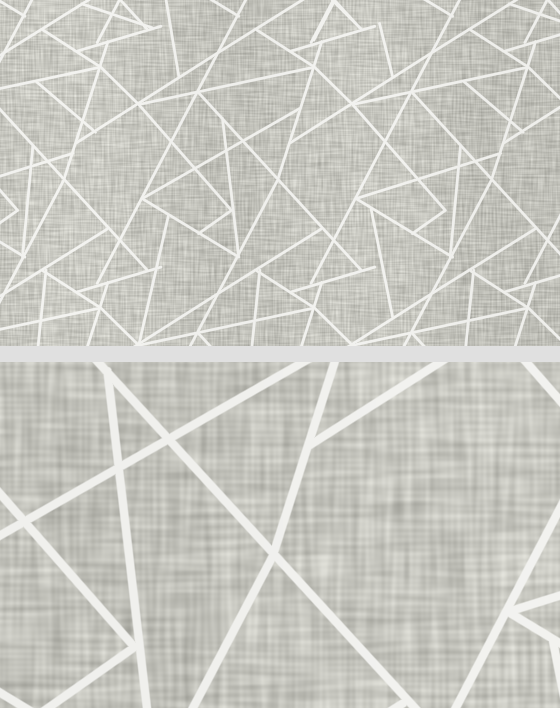
Top, the full canvas; bottom, a detail of the centre.
Write a Shadertoy shader that draws this pattern.

```glsl
// Pale linen cloth crossed by a net of straight white strokes.
// A stroke motif repeats on a rectangular tile, accents on a tile twice as
// large; the cloth is gradient noise stretched along both thread directions.

#define TILE vec2(61.8, 69.6)      // motif repeat, in percent of canvas height
#define HALF_WIDTH 0.41            // half the stroke width, same unit
#define LINEN vec3(0.767, 0.767, 0.738)
#define WHITE vec3(0.945, 0.945, 0.934)
#define THREAD_FINE vec2(0.16, 1.9)   // noise frequency along, across a thread
#define THREAD_BROAD vec2(0.07, 0.85)
#define WEAVE 0.095                // contrast of the threads
#define SHADE 0.016                // strength of the broad folds

vec2 hashGradient(vec2 cell) {
    vec3 h = fract(cell.xyx * vec3(0.1031, 0.1030, 0.0973));
    h += dot(h, h.yzx + 33.33);
    float angle = 6.2832 * fract((h.x + h.y) * h.z);
    return vec2(cos(angle), sin(angle));
}

float gradientNoise(vec2 p) {
    vec2 i = floor(p), f = p - i;
    vec2 u = f * f * f * (f * (f * 6.0 - 15.0) + 10.0);
    vec2 e = vec2(1.0, 0.0);
    float low = mix(dot(hashGradient(i), f),
                    dot(hashGradient(i + e), f - e), u.x);
    float high = mix(dot(hashGradient(i + e.yx), f - e.yx),
                     dot(hashGradient(i + 1.0), f - 1.0), u.x);
    return mix(low, high, u.y);
}

// Distance to a segment that repeats with the given period
float stroke(vec2 p, vec2 a, vec2 b, vec2 period) {
    vec2 mid = 0.5 * (a + b), arm = 0.5 * (b - a);
    vec2 q = p - mid;
    q -= period * floor(q / period + 0.5);
    return length(q - arm * clamp(dot(q, arm) / dot(arm, arm), -1.0, 1.0));
}

// Strokes shared by every tile
float motif(vec2 p) {
    vec2 crest = vec2(63.7, 14.8), fork = vec2(40.1, 30.2);
    vec2 knee = vec2(90.9, 19.4), waist = vec2(54.0, 32.3);
    vec2 left = vec2(TILE.x, 0.0);
    float d = stroke(p, vec2(80.2, -17.5), waist, TILE);
    d = min(d, stroke(p, waist, vec2(28.1, 81.9), TILE));
    d = min(d, stroke(p, vec2(93.0, 12.0), vec2(80.2, 52.1), TILE));
    d = min(d, stroke(p, vec2(21.9, 41.4), crest, TILE));
    d = min(d, stroke(p, crest, vec2(92.8, -3.4), TILE));
    d = min(d, stroke(p, fork, knee, TILE));
    d = min(d, stroke(p, vec2(73.8, 8.4), knee, TILE));
    d = min(d, stroke(p, knee - left, fork, TILE));
    d = min(d, stroke(p, fork, vec2(66.9, 60.8), TILE));
    d = min(d, stroke(p, vec2(57.4, 26.8), vec2(104.4, 78.1), TILE));
    d = min(d, stroke(p, vec2(41.1, 57.4), vec2(69.0, 74.3), TILE));
    d = min(d, stroke(p, vec2(57.4, 67.5), vec2(66.9, 60.8), TILE));
    return min(d, stroke(p, vec2(22.2, 14.8), vec2(46.5, 7.6), TILE));
}

// Strokes that vary from one tile to the next
float accents(vec2 p) {
    vec2 pair = 2.0 * TILE, hub = vec2(41.1, 57.4);
    float d = stroke(p, vec2(9.5, 42.2), vec2(6.5, 74.3), pair);
    d = min(d, stroke(p, vec2(64.3, 34.2), vec2(69.0, 74.3), pair));
    d = min(d, stroke(p, hub, vec2(86.9, 31.2), pair));
    d = min(d, stroke(p, hub + vec2(TILE.x, 0.0), vec2(144.7, 44.3), pair));
    d = min(d, stroke(p, vec2(10.5, 23.6), vec2(27.6, 38.2), pair));
    d = min(d, stroke(p, vec2(47.3, -4.2), vec2(51.7, 22.2), pair));
    d = min(d, stroke(p, vec2(109.7, 6.8), vec2(113.5, 22.2), pair));
    d = min(d, stroke(p, vec2(107.2, 60.1), vec2(113.5, 91.8), pair));
    d = min(d, stroke(p, vec2(48.7, 62.2), vec2(40.1, 99.8), pair));
    d = min(d, stroke(p, vec2(23.6, 1.1), vec2(43.9, 8.0), pair));
    d = min(d, stroke(p, vec2(90.7, 11.6), vec2(97.0, -0.4), pair));
    d = min(d, stroke(p, vec2(96.0, 0.0), vec2(104.4, 8.4), pair));
    return min(d, stroke(p, vec2(13.3, 78.1), vec2(10.5, 105.0),
                         vec2(TILE.x, pair.y)));
}

// Crossing horizontal and vertical threads, fine and broad
float weave(vec2 p) {
    float fine = gradientNoise(p * THREAD_FINE)
               + gradientNoise(p.yx * THREAD_FINE + 57.0);
    float broad = gradientNoise(p * THREAD_BROAD + 113.0)
                + gradientNoise(p.yx * THREAD_BROAD + 171.0);
    return fine + 0.5 * broad;
}

void mainImage(out vec4 fragColor, in vec2 fragCoord) {
    // Percent of canvas height, y running down from the top edge
    float unit = 100.0 / iResolution.y;
    vec2 p = vec2(fragCoord.x, iResolution.y - fragCoord.y) * unit;
    float across = fragCoord.x / iResolution.x;

    // Cloth: threads, soft vertical folds and a slight fall of light
    float folds = cos(6.2832 * (2.0 * across - 0.3)) + 1.2 * (0.5 - across);
    vec3 color = LINEN + WEAVE * weave(p) + SHADE * folds;

    // White net with smoothed edges
    float d = min(motif(p), accents(p));
    float soft = max(0.7 * unit, 0.1);
    float ink = 1.0 - smoothstep(-soft, soft, d - HALF_WIDTH);
    color = mix(color, WHITE + 0.4 * SHADE * folds, ink);
    fragColor = vec4(color, 1.0);
}
```
